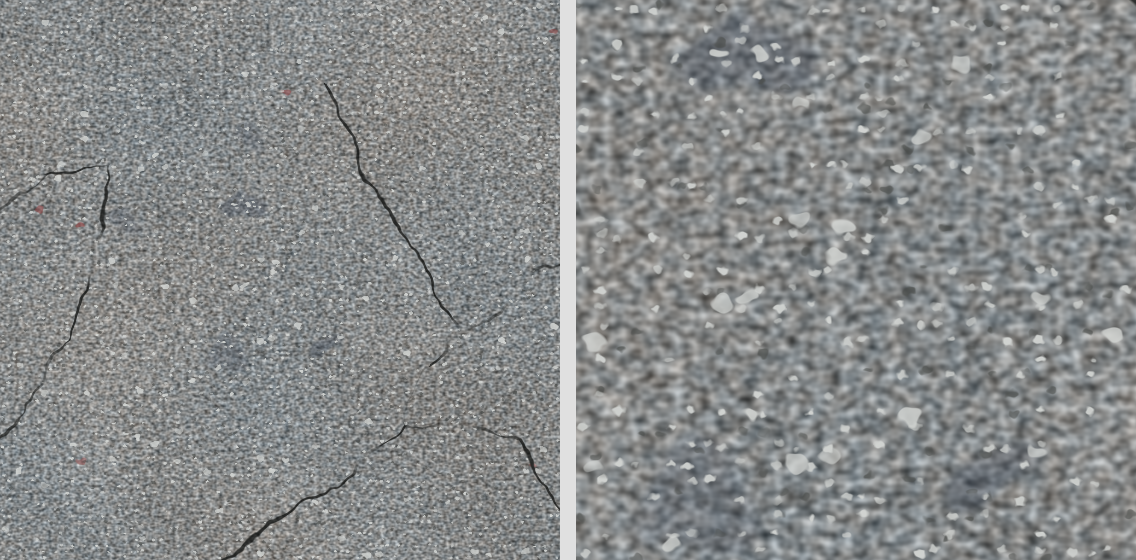
Left: the whole. Right: its middle third, enlarged.
This texture is drawn by a WebGL 1 fragment shader. Its source:

```glsl
precision highp float;
// Weathered grey asphalt with pale stone chips and a branching network of dark cracks.
uniform vec2 u_resolution;

const vec3 ASPHALT = vec3(0.525, 0.533, 0.533);
const vec3 CHIP = vec3(0.82, 0.83, 0.82);
const vec3 PIT = vec3(0.29, 0.30, 0.29);
const vec3 CRACK = vec3(0.15, 0.155, 0.15);
const vec3 SLATE = vec3(0.36, 0.39, 0.43);
const vec3 RUST = vec3(0.56, 0.27, 0.27);
const vec3 WARM = vec3(1.0, 0.0, -0.8);

vec2 hash2(vec2 p) {
  vec3 h = fract(p.xyx * vec3(0.1031, 0.1030, 0.0973));
  h += dot(h, h.yzx + 33.33);
  return fract((h.xx + h.yz) * h.zy);
}

// Gradient noise, roughly -0.6 to 0.6
float corner(vec2 cell, vec2 offset) {
  float angle = 6.2832 * hash2(cell).x;
  return dot(vec2(cos(angle), sin(angle)), offset);
}

float noise(vec2 p) {
  vec2 i = floor(p), f = fract(p);
  vec2 w = f * f * f * (f * (f * 6.0 - 15.0) + 10.0);
  vec2 e = vec2(1.0, 0.0);
  return mix(mix(corner(i, f), corner(i + e, f - e), w.x),
             mix(corner(i + e.yx, f - e.yx), corner(i + 1.0, f - 1.0), w.x), w.y);
}

vec2 noise2(vec2 p, float seed) {
  return vec2(noise(p + seed), noise(p + seed + 47.3));
}

// Scattered flat blobs: "share" of the cells hold one, radius in cell units
float blobs(vec2 p, float cells, float share, float radius, float soft, float seed) {
  vec2 q = p * cells + seed;
  q += 0.22 * noise2(q * 2.6, seed);
  vec2 cell = floor(q);
  vec2 pick = hash2(cell + seed);
  float size = radius * mix(0.55, 1.0, pick.y);
  vec2 centre = 0.5 + (hash2(cell + seed + 19.0) - 0.5) * (1.0 - 2.0 * radius);
  float d = length((fract(q) - centre) * vec2(1.0, 1.35));
  float edge = soft * cells;
  float shape = 1.0 - smoothstep(size - edge, size + edge, d);
  return shape * step(pick.x, share) * mix(0.55, 1.0, hash2(cell + seed + 7.0).x);
}

vec2 site(vec2 cell) {
  return cell + 0.1 + 0.8 * hash2(cell + 31.0);
}

// Cracks along the borders of stretched, tilted cells; some borders stay closed
float cracks(vec2 p, float tilt, vec2 stretch, float halfWidth, float soft) {
  float c = cos(tilt), s = sin(tilt);
  vec2 q = stretch * vec2(c * p.x + s * p.y, c * p.y - s * p.x);
  vec2 home = floor(q);
  float nearest = 9.0;
  for (int y = -1; y <= 1; y++) {
    for (int x = -1; x <= 1; x++) {
      vec2 cell = floor(q) + vec2(x, y);
      float d = distance(q, site(cell));
      if (d < nearest) {
        nearest = d;
        home = cell;
      }
    }
  }
  vec2 a = site(home);
  float dark = 0.0;
  for (int y = -2; y <= 2; y++) {
    for (int x = -2; x <= 2; x++) {
      if (x == 0 && y == 0) continue;
      vec2 cell = home + vec2(x, y);
      vec2 b = site(cell);
      vec2 normal = normalize(b - a);
      float d = dot(0.5 * (a + b) - q, normal) / length(stretch * normal);
      float open = smoothstep(0.08, 0.4, hash2(home + cell + 5.0).x);
      float w = halfWidth * mix(0.6, 1.0, open);
      dark = max(dark, open * (1.0 - smoothstep(w - soft, w + soft, d)));
    }
  }
  return dark;
}

void main() {
  float unit = min(u_resolution.x, u_resolution.y);
  vec2 p = gl_FragCoord.xy / unit;
  float soft = max(0.0011, 0.6 / unit);

  // Fine aggregate, slightly flattened, over broad changes of shade and tint
  float grain = 0.29 * noise(p * vec2(118.0, 162.0))
              + 0.20 * noise(p * vec2(190.0, 235.0) + 13.7)
              + 0.09 * noise(p * vec2(52.0, 74.0) + 71.0);
  float shade = 0.05 * noise(p * 2.6 + 8.0) + 0.04 * noise(p * 9.0 + 3.0);
  float tint = 0.028 * noise(p * 3.2 + 21.0) + 0.035 * noise(p * 85.0 + 55.0);
  vec3 colour = ASPHALT + grain + shade + tint * WARM;

  // Slate stains and rare rusty flecks
  colour = mix(colour, SLATE + 0.5 * grain, 0.6 * blobs(p, 6.0, 0.08, 0.19, 0.008, 3.0));
  colour = mix(colour, RUST, 0.7 * blobs(p, 26.0, 0.006, 0.22, 0.002, 61.0));

  // Pits and pale chips of two sizes
  colour = mix(colour, PIT, 0.7 * blobs(p, 82.0, 0.13, 0.3, soft, 11.0));
  colour = mix(colour, CHIP, blobs(p, 96.0, 0.2, 0.32, soft, 23.0));
  colour = mix(colour, CHIP, 0.9 * blobs(p, 42.0, 0.07, 0.3, soft, 37.0));

  // Jagged cracks of uneven width
  vec2 bent = p + 0.045 * noise2(p * 4.5, 2.0) + 0.016 * noise2(p * 17.0, 9.0)
            + 0.005 * noise2(p * 55.0, 15.0);
  float halfWidth = 0.0024 + 0.0022 * noise(p * 21.0 + 5.0);
  float gaps = smoothstep(-0.5, -0.1, noise(p * 8.0 + 33.0));
  float crack = gaps * cracks(bent + 0.35, 0.42, vec2(1.5, 2.7), halfWidth, 1.3 * soft);
  colour = mix(colour, CRACK + 0.25 * grain, 0.95 * crack);

  gl_FragColor = vec4(clamp(colour, 0.0, 1.0), 1.0);
}
```
